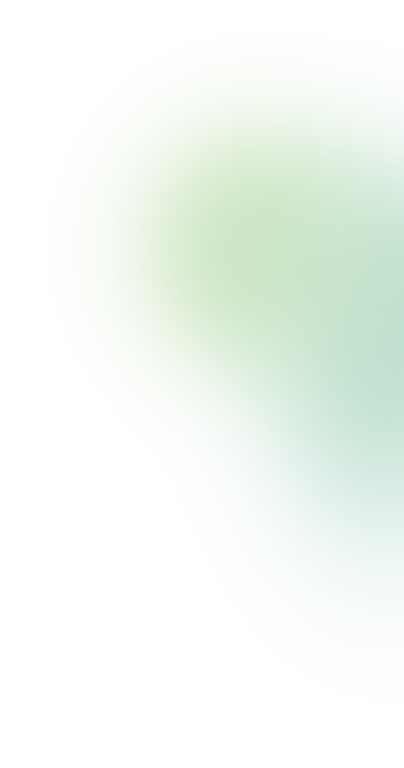
Give the GLSL for this background, as a Shadertoy shader.

```glsl
// Two soft overlapping glows, leaf green and sea green, on a white ground.
// Each glow is an elliptical falloff with its own reach above and below;
// their tints are averaged by weight and their coverage is combined.

const vec3 WHITE = vec3(1.0);
const vec3 LEAF_GREEN = vec3(0.82, 0.91, 0.767);
const vec3 SEA_GREEN = vec3(0.75, 0.878, 0.82);

// Coverage of a blurred ellipse: 1 at the centre, fading smoothly to 0.
float softGlow(vec2 uv, vec2 centre, float reachX, float reachUp, float reachDown, float falloff) {
    vec2 offset = uv - centre;
    float reachY = offset.y > 0.0 ? reachUp : reachDown;
    float radius = length(offset / vec2(reachX, reachY));
    return exp(-pow(radius, falloff));
}

// Lays two tints over a ground, sharing the overlap by their coverage.
vec3 blendGlows(vec3 ground, vec3 tintA, float coverA, vec3 tintB, float coverB) {
    vec3 tint = (tintA * coverA + tintB * coverB) / max(coverA + coverB, 1e-5);
    float coverage = 1.0 - (1.0 - coverA) * (1.0 - coverB);
    return mix(ground, tint, coverage);
}

void mainImage(out vec4 fragColor, in vec2 fragCoord) {
    vec2 uv = fragCoord / iResolution.xy;

    // Upper glow, and the longer one trailing down the right edge
    float leaf = softGlow(uv, vec2(0.631, 0.677), 0.302, 0.165, 0.165, 2.5);
    float sea = softGlow(uv, vec2(0.965, 0.596), 0.342, 0.196, 0.296, 2.6);

    fragColor = vec4(blendGlows(WHITE, LEAF_GREEN, leaf, SEA_GREEN, sea), 1.0);
}
```
